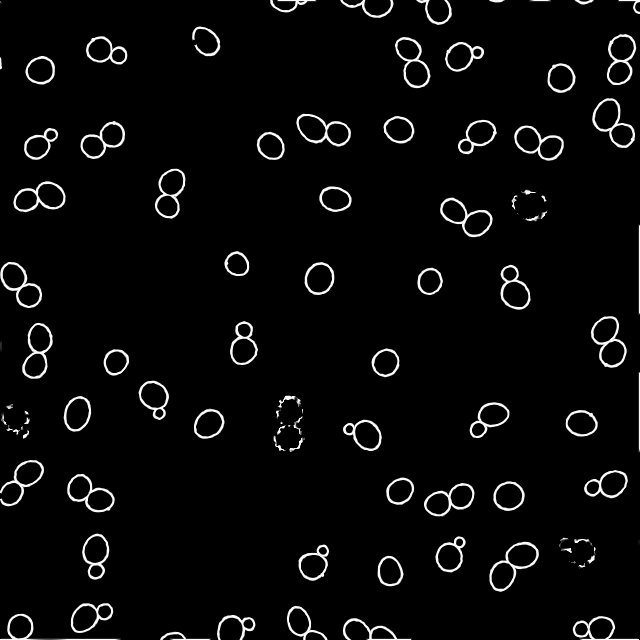
A Shadertoy shader for this pattern:

```glsl
// Draws thin white outlines of budding oval cells scattered on black.

const float TAU = 6.2831853;
const float TILES = 9.0;          // clusters per canvas height
const float HALF_LINE = 0.00185;  // half the stroke width

// Four random values per tile and seed
vec4 random4(vec2 tile, float seed) {
    vec4 q = fract(vec4(tile.xyx, seed) * vec4(0.1031, 0.1030, 0.0973, 0.1099));
    q += dot(q, q.wzxy + 33.33);
    return fract((q.xxyz + q.yzzw) * q.zywx);
}

float valueNoise(vec2 p) {
    vec2 i = floor(p), f = fract(p);
    f = f * f * (3.0 - 2.0 * f);
    float low = mix(random4(i, 1.0).x, random4(i + vec2(1, 0), 1.0).x, f.x);
    float high = mix(random4(i + vec2(0, 1), 1.0).x, random4(i + vec2(1, 1), 1.0).x, f.x);
    return mix(low, high, f.y);
}

vec2 direction(float angle) { return vec2(cos(angle), sin(angle)); }

// Radius of a turned ellipse as seen from its centre along an angle
float radiusAlong(vec2 radii, float turn, float angle) {
    return 1.0 / length(direction(angle - turn) / radii);
}

// Signed distance to a slightly egg-shaped oval
float ovalDistance(vec2 p, vec2 radii, float turn, float egg) {
    vec2 axis = direction(turn);
    p = vec2(dot(p, axis), dot(p, vec2(-axis.y, axis.x)));
    p.y *= 1.0 + egg * clamp(p.x / radii.x, -1.5, 1.5);
    float k = length(p / radii);
    return k * (k - 1.0) / max(length(p / (radii * radii)), 1e-4);
}

vec2 cellRadii(float size, float stretch) {
    float minor = mix(0.0160, 0.0195, size);
    return minor * vec2(mix(1.03, 1.34, stretch), 1.0);
}

// Distance to the stroke of one cluster: a lone cell, a pair, or a cell with a bud
float clusterStroke(vec2 p, vec2 tile, float halfTile) {
    vec4 kind = random4(tile, 11.0), shape = random4(tile, 23.0);
    vec4 pose = random4(tile, 37.0), detail = random4(tile, 51.0);
    bool lone = kind.x < 0.32;
    bool budding = kind.x > 0.72;

    float joint = pose.x * TAU;
    float turnA = joint + (pose.y - 0.5) * 1.7;
    float turnB = joint + (pose.z - 0.5) * 2.2;
    vec2 radiiA = cellRadii(shape.x, shape.y);
    vec2 radiiB = cellRadii(shape.z, shape.w);
    if (lone) radiiA *= 1.06;
    if (budding) radiiB = vec2(mix(0.0065, 0.0125, shape.z));

    // Balance both cells about the cluster centre, then scatter inside the tile
    float reachA = radiusAlong(radiiA, turnA, joint);
    float reachB = lone ? 0.0 : radiusAlong(radiiB, turnB, joint) + 0.0006 * kind.z;
    float slack = max(0.0, halfTile - 0.003 - max(reachA + reachB, radiiA.x));
    p -= slack * (2.0 * detail.xy - 1.0);
    vec2 toB = direction(joint);
    vec2 pA = p + toB * reachB;

    // Wobbly outline, very rough on a few broken cells
    bool rough = kind.w < 0.05;
    float wobble = (valueNoise(p * 230.0 + tile * 17.0) - 0.5) * (rough ? 0.006 : 0.0012);
    float body = ovalDistance(pA, radiiA, turnA, (shape.w - 0.5) * 0.3);
    if (!lone) body = min(body, ovalDistance(p - toB * reachA, radiiB, turnB, 0.08));
    float stroke = abs(body + wobble) - HALF_LINE;
    if (rough) stroke = max(stroke, (valueNoise(p * 130.0 + tile * 5.0) - 0.56) * 0.008);

    // A small gap or a nub on the rim
    float spotAngle = joint + 2.0 + detail.z * 2.6;
    vec2 spot = direction(spotAngle) * radiusAlong(radiiA, turnA, spotAngle);
    float spotDistance = length(pA - spot);
    if (detail.w < 0.10) stroke = max(stroke, 0.0045 - spotDistance);
    else if (detail.w < 0.32) stroke = min(stroke, spotDistance - 0.0030);
    return stroke;
}

// Scattered clusters in rows shifted by random amounts
float cellField(vec2 p) {
    p += 0.009 * sin(p.yx * vec2(7.0, 8.0) + vec2(1.0, 2.6));
    vec2 q = p * TILES + vec2(0.0, 0.38);
    q.x += 7.0 * random4(vec2(floor(q.y), 3.0), 5.0).x;
    vec2 tile = floor(q);
    float crowd = valueNoise(p * 4.2 + 8.0);
    crowd = valueNoise(tile * 0.47 + 8.0);
    if (random4(tile, 71.0).x > 0.36 + 0.68 * crowd) return 1.0;
    return clusterStroke((fract(q) - 0.5) / TILES, tile, 0.5 / TILES);
}

// Broken thin lines hugging the canvas edges
float borderStroke(vec2 p, vec2 size) {
    vec2 edge = min(p, size - p);
    bool upright = edge.x < edge.y;
    float along = upright ? p.y : p.x;
    float side = upright ? step(0.5 * size.x, p.x) : 2.0 + step(0.5 * size.y, p.y);
    float broken = (0.70 - valueNoise(vec2(along * 13.0, side * 9.0 + 4.0))) * 0.05;
    return max(min(edge.x, edge.y) - 0.0018, broken);
}

void mainImage(out vec4 fragColor, in vec2 fragCoord) {
    float pixel = 1.0 / iResolution.y;
    vec2 p = fragCoord * pixel;
    float stroke = min(cellField(p), borderStroke(p, iResolution.xy * pixel));
    float ink = clamp(0.5 - stroke / pixel, 0.0, 1.0);
    fragColor = vec4(vec3(0.985 * ink), 1.0);
}
```
